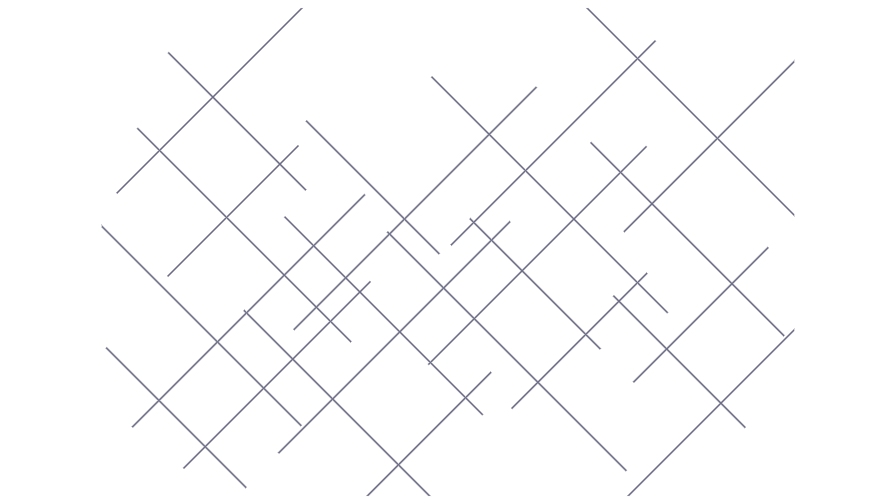
Give the GLSL for this background, as a Shadertoy shader.

```glsl
const vec3 PAPER = vec3(1.0);
const vec3 INK = vec3(0.42, 0.42, 0.52);
const int LINES_PER_FAMILY = 13;
const float HALF_WIDTH = 0.0016;           // lengths are in canvas heights
const float HALF_LENGTH = 0.268;
const float LENGTH_VARIATION = 0.085;
const float EDGE_PIXELS = 1.2;             // width of the smoothed edge
const vec2 SPREAD = vec2(1.25, 0.718);     // area covered by line centres
const vec2 DRIFT = vec2(0.05, 0.02);       // wobble along and across a line
const vec2 FRAME = vec2(0.687, 0.484);     // half size of the clipping frame
const vec2 SPACING = vec2(0.7549, 0.5698); // low-discrepancy step

float boxDistance(vec2 p, vec2 halfSize) {
    vec2 d = abs(p) - halfSize;
    return max(d.x, d.y);
}

// Nearest of the scattered parallel strokes; slope is +1 or -1.
float strokeFamily(vec2 p, vec2 start, float slope, float seed) {
    vec2 along = normalize(vec2(1.0, slope));
    vec2 across = vec2(-along.y, along.x);
    float nearest = 1e3;
    for (int i = 0; i < LINES_PER_FAMILY; i++) {
        float n = float(i);
        vec2 cell = fract(n * SPACING + vec2(0.0, seed));
        vec2 center = start + cell * SPREAD * vec2(1.0, -slope);
        vec2 wobble = DRIFT * sin(n * vec2(2.7, 4.3) + slope + seed);
        vec2 q = p - center;
        q = vec2(dot(q, along), dot(q, across)) - wobble;
        float halfLength = HALF_LENGTH + LENGTH_VARIATION * sin(n * 4.1 + slope);
        nearest = min(nearest, boxDistance(q, vec2(halfLength, HALF_WIDTH)));
    }
    return nearest;
}

void mainImage(out vec4 fragColor, in vec2 fragCoord) {
    vec2 p = (fragCoord - 0.5 * iResolution.xy) / iResolution.y;
    float edge = EDGE_PIXELS / iResolution.y;

    // Two crossing diagonal families, trimmed to the frame
    float rising = strokeFamily(p, vec2(-0.435, 0.315), 1.0, 0.0);
    float falling = strokeFamily(p, vec2(-0.50, -0.403), -1.0, 0.08);
    float d = max(min(rising, falling), boxDistance(p, FRAME));

    float coverage = clamp(0.5 - d / edge, 0.0, 1.0);
    fragColor = vec4(mix(PAPER, INK, coverage), 1.0);
}
```
